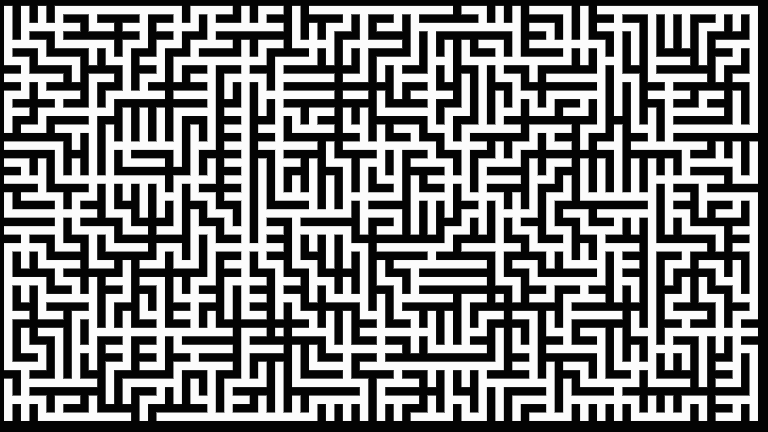
Give the GLSL for this pattern, as a Shadertoy shader.

```glsl
const vec2  CELLS = vec2(45.0, 25.0);        // corridors across and up
const float PERIOD = 0.03922;                // corridor plus wall, in canvas heights
const vec2  ORIGIN = vec2(0.0093, 0.0255);   // lower left corner of the corridors
const float HALF_WALL = 0.25;                // half wall thickness, in periods
const float JITTER = 0.7;                    // roughness of the height field
const vec3  WALL_COLOR = vec3(0.01);
const vec3  PATH_COLOR = vec3(0.99);

float hash(vec3 p) {
    p = fract(p * vec3(0.1031, 0.1137, 0.0973));
    p += dot(p, p.yzx + 33.33);
    return fract((p.x + p.y) * p.z);
}

// Rolling terrain of layered sines; walls run downhill, so they rarely close
float height(vec2 post) {
    float waveX = sin(0.55 * post.x + 1.7 * sin(0.31 * post.y));
    float waveY = sin(0.60 * post.y + 1.5 * sin(0.37 * post.x + 2.0));
    return waveX + waveY + JITTER * hash(vec3(post, 7.0));
}

vec2 direction(int i) {
    float side = i < 2 ? 1.0 : -1.0;
    return (i & 1) == 0 ? vec2(side, 0.0) : vec2(0.0, side);
}

// Each inner post grows one wall toward a random lower neighbour
vec2 wallFrom(vec2 post) {
    if (any(lessThan(post, vec2(0.5))) || any(greaterThan(post, CELLS - 0.5)))
        return vec2(0.0);
    float here = height(post);
    float best = 9.0;
    vec2 choice = vec2(0.0);
    for (int i = 0; i < 4; i++) {
        vec2 dir = direction(i);
        float score = hash(vec3(post, 11.0 + 5.0 * float(i)));
        score += step(here, height(post + dir));
        if (score < best) {
            best = score;
            choice = dir;
        }
    }
    return choice;
}

// Signed distance to the walls, in periods
float mazeDistance(vec2 g) {
    vec2 post = round(g);
    vec2 d = g - post;
    vec2 rim = min(g, CELLS - g);
    float dist = min(rim.x, rim.y) - HALF_WALL;
    dist = min(dist, max(abs(d.x), abs(d.y)) - HALF_WALL);

    vec2 own = wallFrom(post);
    for (int i = 0; i < 4; i++) {
        vec2 dir = direction(i);
        bool joined = dot(own, dir) > 0.5 || dot(wallFrom(post + dir), dir) < -0.5;
        if (joined) {
            float along = abs(dot(d, dir) - 0.5) - 0.5;
            float across = abs(dot(d, dir.yx));
            dist = min(dist, max(along, across) - HALF_WALL);
        }
    }
    return dist;
}

void mainImage(out vec4 fragColor, in vec2 fragCoord) {
    vec2 grid = (fragCoord / iResolution.y - ORIGIN) / PERIOD + HALF_WALL;
    float pixel = 1.0 / (iResolution.y * PERIOD);
    float path = clamp(0.5 + mazeDistance(grid) / pixel, 0.0, 1.0);
    fragColor = vec4(mix(WALL_COLOR, PATH_COLOR, path), 1.0);
}
```
